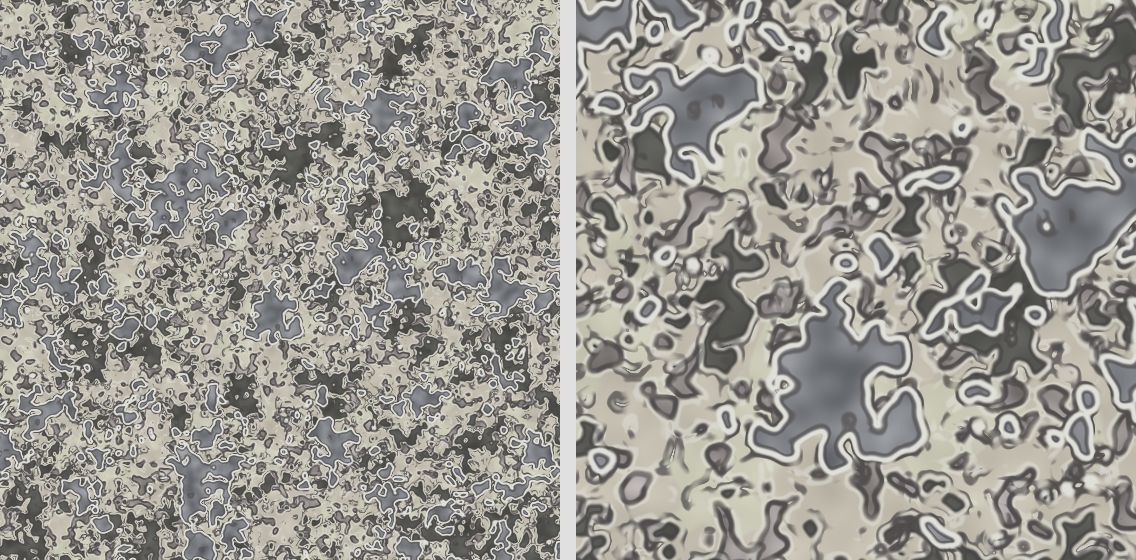
Left: the whole. Right: its middle third, enlarged.
Reproduce this texture procedurally as a Shadertoy shader.

```glsl
const vec3 BEIGE = vec3(0.765, 0.742, 0.690);
const vec3 CREAM = vec3(0.790, 0.788, 0.715);
const vec3 SLATE = vec3(0.495, 0.505, 0.525);
const vec3 CHARCOAL = vec3(0.335, 0.335, 0.318);
const vec3 MAUVE = vec3(0.560, 0.535, 0.530);
const vec3 RIM_LIGHT = vec3(0.880, 0.880, 0.855);
const vec3 RIM_DARK = vec3(0.320, 0.305, 0.305);

// Integer hash to a unit gradient
vec2 hashGradient(ivec2 cell, int seed) {
    uvec2 q = uvec2(cell) * uvec2(1597u, 3571u);
    uint n = q.x ^ q.y ^ (uint(seed) * 7919u);
    n = (n ^ (n >> 15)) * 73244475u;
    n = (n ^ (n >> 15)) * 73244475u;
    n ^= n >> 16;
    float angle = float(n & 65535u) / 65536.0 * 6.28318;
    return vec2(cos(angle), sin(angle));
}

float gradientNoise(vec2 p, int seed) {
    ivec2 cell = ivec2(floor(p));
    vec2 f = fract(p);
    vec2 u = f * f * f * (f * (f * 6.0 - 15.0) + 10.0);
    ivec2 e = ivec2(1, 0);
    float a = dot(hashGradient(cell, seed), f);
    float b = dot(hashGradient(cell + e.xy, seed), f - vec2(1, 0));
    float c = dot(hashGradient(cell + e.yx, seed), f - vec2(0, 1));
    float d = dot(hashGradient(cell + e.xx, seed), f - vec2(1, 1));
    return mix(mix(a, b, u.x), mix(c, d, u.x), u.y);
}

float fbm(vec2 p, float frequency, float gain, int octaves, int seed) {
    float sum = 0.0, amplitude = 1.0;
    for (int i = 0; i < octaves; i++) {
        sum += amplitude * gradientNoise(p * frequency + 0.37 * float(i), seed + i);
        frequency *= 2.1;
        amplitude *= gain;
    }
    return sum;
}

// Approximate signed distance to a noise contour, positive inside
float patchDistance(vec2 p, float frequency, float gain, int octaves, int seed, float level) {
    const float STEP = 0.0008;
    float f = fbm(p, frequency, gain, octaves, seed);
    float fx = fbm(p + vec2(STEP, 0), frequency, gain, octaves, seed);
    float fy = fbm(p + vec2(0, STEP), frequency, gain, octaves, seed);
    float slope = length(vec2(fx - f, fy - f)) / STEP;
    return (f - level) / max(slope, 12.0);
}

// Soft line centred at an offset from a contour
float line(float d, float offset, float halfWidth, float blur) {
    return 1.0 - smoothstep(halfWidth - blur, halfWidth + blur, abs(d - offset));
}

// Fills a patch and draws its light rim and dark outer rim
vec3 paintPatch(vec3 base, vec3 fill, float d, float lightRim, float darkRim, float blur) {
    vec3 color = mix(base, RIM_DARK, darkRim * line(d, -0.0040, 0.0015, blur));
    color = mix(color, fill, smoothstep(-blur, blur, d));
    return mix(color, RIM_LIGHT, lightRim * line(d, -0.0010, 0.0015, blur));
}

void mainImage(out vec4 fragColor, in vec2 fragCoord) {
    vec2 p = fragCoord / min(iResolution.x, iResolution.y);
    float blur = max(0.0011, 0.7 / min(iResolution.x, iResolution.y));

    // Smooth tonal drift and broken rims
    float drift = fbm(p, 28.0, 0.7, 2, 71);
    float broken = smoothstep(-0.30, 0.10, gradientNoise(p * 80.0, 83));

    // Pale ground
    float cream = smoothstep(0.16, 0.24, fbm(p, 8.0, 0.7, 3, 11));
    vec3 color = mix(BEIGE, CREAM, cream) + 0.06 * drift;

    // Small ringed specks with pale halos
    float speck = patchDistance(p, 34.0, 1.0, 2, 23, 0.33);
    color = mix(color, RIM_LIGHT, 0.5 * line(speck, -0.0030, 0.0014, blur));
    color = mix(color, MAUVE + 0.25 * drift, smoothstep(-blur, blur, speck));
    color = mix(color, RIM_DARK, (0.6 + 0.4 * broken) * line(speck, 0.0003, 0.0017, blur));

    // Charcoal clusters
    float charcoal = patchDistance(p, 9.0, 0.90, 4, 37, 0.31);
    vec3 charcoalFill = CHARCOAL + 0.10 * drift;
    color = paintPatch(color, charcoalFill, charcoal, 0.45 * broken, 0.75 * broken, blur);
    color = mix(color, RIM_DARK * 0.85, 0.6 * line(charcoal, 0.0022, 0.0012, blur));

    // Slate patches
    float slate = patchDistance(p, 7.0, 0.85, 4, 53, 0.35);
    vec3 slateFill = SLATE + 0.18 * drift;
    color = paintPatch(color, slateFill, slate, 1.0, 0.95 * broken, blur);
    color = mix(color, RIM_DARK, 0.7 * line(slate, 0.0023, 0.0012, blur));

    fragColor = vec4(clamp(color, 0.0, 1.0), 1.0);
}
```
